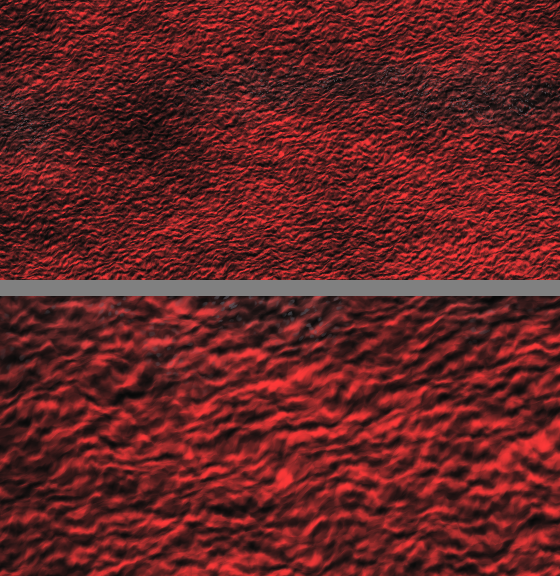
Top, the full canvas; bottom, a detail of the centre.
A Shadertoy shader for this texture:

```glsl
const vec3 DUST_GREY = vec3(0.36, 0.34, 0.37);

vec2 hash2(vec2 p) {
    vec3 q = fract(p.xyx * vec3(0.1031, 0.1030, 0.0973));
    q += dot(q, q.yzx + 33.33);
    return fract((q.xx + q.yz) * q.zy);
}

// Distance to the nearest scattered cell centre
float cellular(vec2 p) {
    vec2 cell = floor(p), local = p - cell;
    float nearest = 4.0;
    for (int y = -1; y <= 1; y++) {
        for (int x = -1; x <= 1; x++) {
            vec2 corner = vec2(x, y);
            vec2 d = corner + hash2(cell + corner) - local;
            nearest = min(nearest, dot(d, d));
        }
    }
    return sqrt(nearest);
}

// Layered, rotated sines for soft irregular variation
float waves(vec2 p) {
    float sum = 0.0, amp = 0.5;
    for (int i = 0; i < 5; i++) {
        sum += amp * sin(p.x + 1.5 * sin(p.y)) * cos(p.y + 0.8 * sin(p.x * 0.7));
        p = mat2(1.6, 1.2, -1.2, 1.6) * p + vec2(1.7, 4.1);
        amp *= 0.62;
    }
    return sum;
}

float blob(vec2 p, vec2 center, vec2 radius) {
    vec2 d = (p - center) / radius;
    return exp(-dot(d, d));
}

// Relief of domed flakes lit from above
float relief(vec2 p, vec2 density, float reach) {
    vec2 up = vec2(-0.25, 1.0) * reach;
    return cellular((p + up) * density) - cellular((p - up) * density);
}

// Flakes lean upward to the right and bend irregularly
vec2 bendGrain(vec2 p) {
    vec2 q = vec2(p.x, p.y - 0.22 * p.x + 0.025 * waves(p * 5.0));
    return q + 0.006 * vec2(waves(q * 40.0 + 3.0), waves(q * 34.0 + 9.0));
}

void mainImage(out vec4 fragColor, in vec2 fragCoord) {
    vec2 p = fragCoord / iResolution.y;
    vec2 grain = bendGrain(p);
    vec2 ragged = p + 0.09 * vec2(waves(p * 9.0), waves(p * 8.0 + 5.0));

    // Worn dusty areas, plain shade and strongly lit areas
    float dust = blob(ragged, vec2(1.20, 0.68), vec2(0.60, 0.06))
               + blob(ragged, vec2(1.85, 0.62), vec2(0.22, 0.10))
               + blob(ragged, vec2(0.05, 0.58), vec2(0.20, 0.14));
    float shade = blob(ragged, vec2(0.52, 0.54), vec2(0.20, 0.20))
                + blob(ragged, vec2(0.10, 0.22), vec2(0.26, 0.13))
                + blob(ragged, vec2(0.04, 0.94), vec2(0.16, 0.13));
    float lit = blob(ragged, vec2(1.38, 0.93), vec2(0.24, 0.12))
              + blob(ragged, vec2(1.75, 0.18), vec2(0.60, 0.28));

    // Fine and coarse grain over broad tonal drift
    float tone = 2.6 * relief(grain, vec2(32.0, 64.0), 0.0055)
               + 1.8 * relief(grain + 7.3, vec2(62.0, 108.0), 0.0035)
               + 0.9 * waves(grain * vec2(28.0, 50.0))
               + 0.7 * waves(p * vec2(5.0, 9.0) + 2.0)
               + 0.55 * lit - 0.75 * shade - 0.65 * dust + 0.08;

    // Near-black maroon to saturated red
    float red = 1.0 - exp(-0.39 * exp(0.8 * tone));
    float dull = 0.22 * pow(red, 0.55);
    vec3 color = vec3(red, dull, dull);

    // Pale grit and a faint grey veil in the worn areas
    float worn = clamp(dust, 0.0, 1.0);
    float grit = 1.0 - smoothstep(0.12, 0.32, cellular(grain * vec2(75.0, 95.0) + 31.0));
    color = mix(color, vec3(dot(color, vec3(0.4, 0.3, 0.3))), 0.3 * worn);
    color = mix(color, DUST_GREY, 0.75 * grit * worn * smoothstep(-0.1, 0.3, waves(p * 31.0)));

    fragColor = vec4(color, 1.0);
}
```
